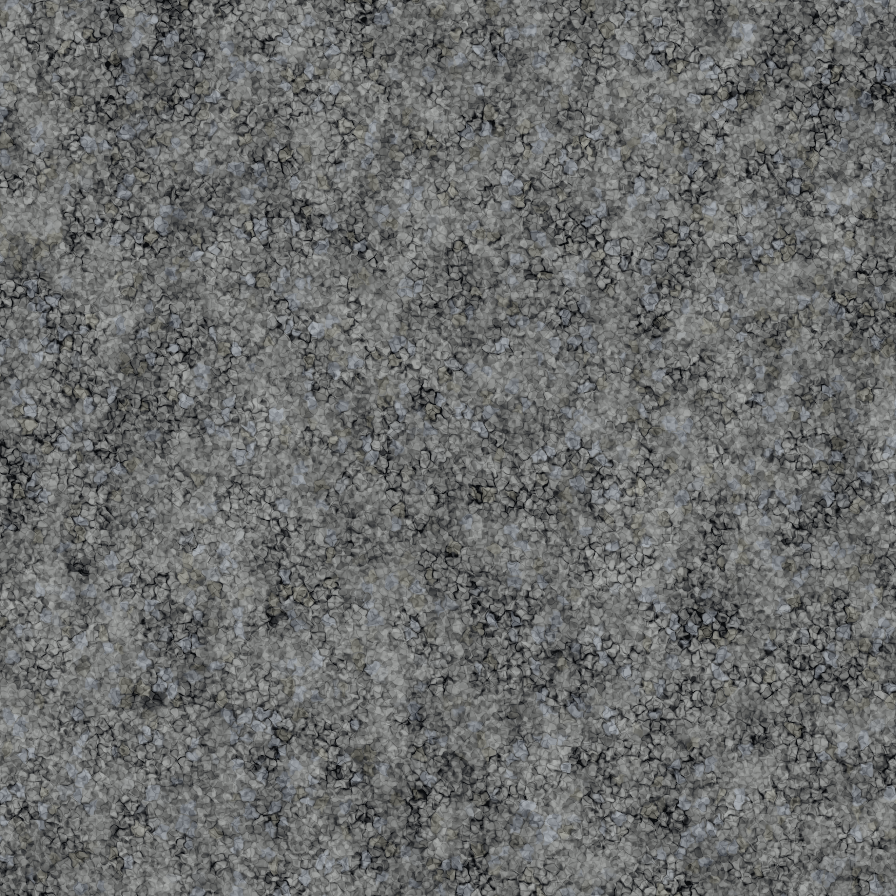
A Shadertoy shader for this texture:

```glsl
// Draws a worn grey concrete surface: packed fine grains, dark crevices and faint vertical streaks.

const vec3 BLUE_GRAIN = vec3(-0.012, 0.000, 0.026);
const vec3 WARM_GRAIN = vec3(0.012, 0.006, -0.016);
const vec3 STONE_TINT = vec3(0.994, 1.006, 0.996);

vec3 hash3(vec2 cell) {
    vec3 q = fract(cell.xyx * vec3(0.1031, 0.1030, 0.0973));
    q += dot(q, q.yxz + 33.33);
    return fract((q.xxy + q.yzz) * q.zyx);
}

// Cellular noise: x = gap to the nearest grain border,
// y = blended grain tone (-0.5..0.5), z = random id of the nearest grain.
vec3 grains(vec2 p, float sharpness, float seed) {
    vec2 base = floor(p);
    vec2 local = p - base;
    float nearest = 9.0, second = 9.0, id = 0.0;
    float toneSum = 0.0, weightSum = 0.0;
    for (int y = -1; y <= 1; y++) {
        for (int x = -1; x <= 1; x++) {
            vec2 cell = vec2(x, y);
            vec3 rnd = hash3(base + cell + seed);
            vec2 toSeed = cell + rnd.xy - local;
            float d2 = dot(toSeed, toSeed);
            float weight = exp(-sharpness * d2);
            toneSum += weight * (rnd.z - 0.5);
            weightSum += weight;
            float d = sqrt(d2);
            if (d < nearest) {
                second = nearest;
                nearest = d;
                id = rnd.z;
            } else {
                second = min(second, d);
            }
        }
    }
    return vec3(second - nearest, toneSum / max(weightSum, 1e-6), id);
}

// Layered sines in turning directions, roughly -1..1.
float clouds(vec2 p, float frequency) {
    float sum = 0.0;
    for (int i = 0; i < 5; i++) {
        float k = float(i);
        vec2 dir = vec2(cos(k * 2.4), sin(k * 2.4));
        sum += sin(dot(p, dir) * frequency * (1.0 + 0.37 * k) + k * 1.7
             + 1.3 * sin(dot(p, dir.yx) * frequency * 0.7 + k));
    }
    return sum * 0.3;
}

// Bends grain borders so that they look chipped.
vec2 roughen(vec2 p, float frequency, float amount) {
    return p + amount * vec2(clouds(p, frequency), clouds(p.yx + 3.1, frequency));
}

// Relief of the crevices, centred near zero and negative inside them.
float crevice(float gap, float width) {
    return smoothstep(0.0, width, gap) - 0.65;
}

// Turns a normal-like height into grey, with a longer tail in the darks.
float stoneGrey(float height) {
    float h = clamp(height, -3.0, 3.0);
    return 0.428 + 0.105 * h - 0.008 * h * h;
}

void mainImage(out vec4 fragColor, in vec2 fragCoord) {
    vec2 p = fragCoord / iResolution.y;
    vec2 q = roughen(p, 290.0, 0.0022);

    // Broad patches and streaks
    vec3 patches = grains(q * vec2(28.0, 18.0), 4.0, 11.0);
    vec3 wear = grains(q * 42.0, 5.0, 37.0);

    // Three sizes of grain
    vec3 coarse = grains(q * vec2(74.0, 66.0), 12.0, 53.0);
    vec3 medium = grains(q * 132.0, 12.0, 71.0);
    vec3 fine = grains(p * 250.0, 9.0, 97.0);

    // Crevices open where the surface is less worn
    float depth = clamp(1.0 - 2.4 * wear.y, 0.25, 1.8);
    float height = 0.14 * clouds(p, 11.0)
                 + 1.5 * patches.y
                 + 0.7 * wear.y
                 + 0.9 * coarse.y
                 + 1.25 * depth * crevice(coarse.x, 0.30)
                 + 1.5 * medium.y
                 + 1.1 * mix(0.6, 1.0, depth) * crevice(medium.x, 0.35)
                 + 1.9 * fine.y;

    // Mineral tints
    float grey = stoneGrey(height);
    vec3 color = grey * STONE_TINT;
    float body = smoothstep(0.02, 0.25, coarse.x);
    color += BLUE_GRAIN * body * smoothstep(0.84, 0.90, coarse.z);
    color += WARM_GRAIN * body * smoothstep(0.12, 0.06, coarse.z);
    color += BLUE_GRAIN * 0.4 * smoothstep(0.36, 0.20, grey);

    fragColor = vec4(clamp(color, 0.0, 1.0), 1.0);
}
```
